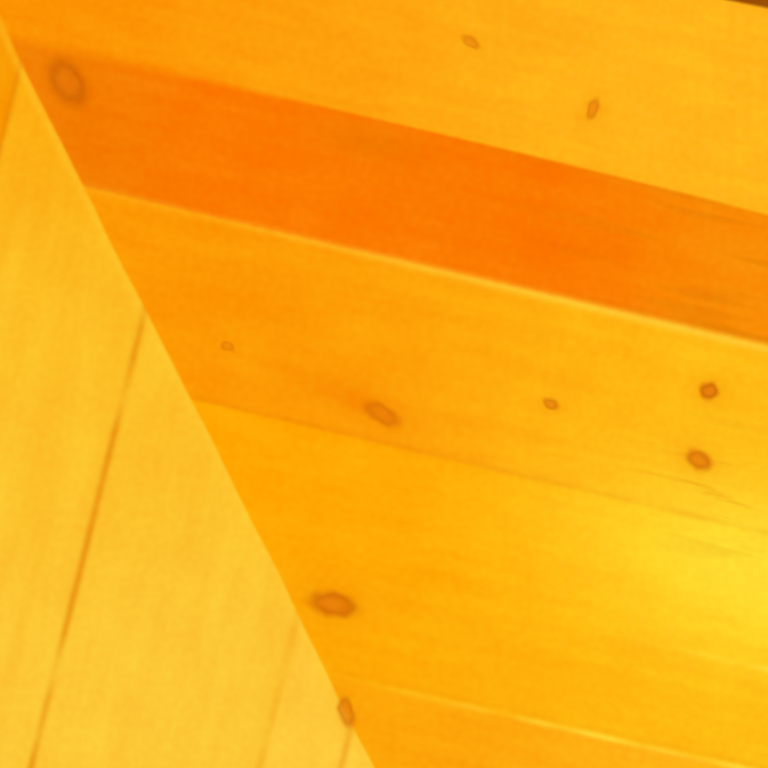
This texture is drawn by a WebGL 1 fragment shader. Its source:

```glsl
precision highp float;
uniform vec2 u_resolution;

#define SOFT 0.0034
#define PLANK_SLOPE 0.236
#define WALL_SLANT 0.25
#define GRAIN_AMOUNT 0.045
#define MOTTLE_AMOUNT 0.035
#define SPECKLE_AMOUNT 0.022
#define KNOT_COLOR vec3(0.80, 0.39, 0.02)
#define SEAM_COLOR vec3(0.88, 0.48, 0.01)
#define LIP_COLOR vec3(1.0, 0.79, 0.20)

vec2 hashGradient(vec2 cell) {
  float angle = 6.2832 * fract(sin(dot(cell, vec2(127.1, 311.7))) * 43758.5);
  return vec2(cos(angle), sin(angle));
}

float gradientNoise(vec2 p) {
  vec2 i = floor(p), f = fract(p);
  vec2 w = f * f * f * (f * (f * 6.0 - 15.0) + 10.0);
  vec2 e = vec2(1.0, 0.0);
  float low = mix(dot(hashGradient(i), f), dot(hashGradient(i + e), f - e), w.x);
  float high = mix(dot(hashGradient(i + e.yx), f - e.yx), dot(hashGradient(i + 1.0), f - 1.0), w.x);
  return mix(low, high, w.y);
}

float fbm(vec2 p) {
  float sum = 0.0, amp = 0.6;
  for (int i = 0; i < 4; i++) {
    sum += amp * gradientNoise(p);
    p = p * 2.03 + 7.3;
    amp *= 0.5;
  }
  return sum;
}

float edge(float d) { return smoothstep(-SOFT, SOFT, d); }

float line(float d, float width) { return exp(-d * d / (width * width)); }

// Soft elliptical spot, rotated by angle
float spot(vec2 p, vec2 center, vec2 radius, float angle) {
  vec2 d = p - center;
  float c = cos(angle), s = sin(angle);
  d = vec2(c * d.x + s * d.y, c * d.y - s * d.x) / radius;
  return exp(-dot(d, d));
}

// Knot with a blurred rim, a paler heart and a warm halo
vec3 knot(vec3 color, vec2 p, vec2 center, vec2 radius, float angle, float strength) {
  vec2 warped = p + 0.003 * vec2(gradientNoise(p * 70.0), gradientNoise(p * 70.0 + 9.0));
  float s = spot(warped, center, radius, angle);
  float body = smoothstep(0.12, 0.68, s);
  float heart = smoothstep(0.5, 1.0, s);
  color = mix(color, vec3(0.94, 0.52, 0.01), 0.35 * strength * spot(p, center, radius * 1.8, angle));
  return mix(color, KNOT_COLOR + vec3(0.10, 0.08, 0.02) * heart, body * strength);
}

vec3 ceilingColor(vec2 p) {
  float x = p.x, depth = 1.0 - p.y;
  float across = depth - PLANK_SLOPE * x;
  // Signed depths below the plank edges
  float beamTop = depth - (0.048 + 0.205 * x + 0.027 * x * x);
  float beamBase = across - 0.217;
  float middleJoint = across - 0.461;
  float faintJoint = across - 0.636;
  float lowJoint = depth - (0.783 + 0.225 * x);
  float wear = clamp(0.75 + 1.3 * gradientNoise(vec2(x * 16.0, across * 9.0)), 0.2, 1.0);

  vec3 c = mix(vec3(0.99, 0.575, 0.01), vec3(1.0, 0.71, 0.10), smoothstep(0.0, 0.95, x));
  vec3 beam = mix(vec3(0.95, 0.49, 0.01), vec3(0.985, 0.475, 0.0), smoothstep(0.05, 0.3, x));
  beam = mix(beam, vec3(0.98, 0.55, 0.02), smoothstep(0.7, 1.0, x));
  c = mix(c, beam, smoothstep(-1.0, 1.0, beamTop / mix(0.012, SOFT, smoothstep(0.1, 0.5, x))));
  vec3 upper = mix(vec3(0.99, 0.595, 0.01), vec3(1.0, 0.73, 0.08), smoothstep(0.25, 1.0, x));
  c = mix(c, upper, edge(beamBase));
  vec3 lower = mix(vec3(1.0, 0.655, 0.01), vec3(1.0, 0.77, 0.09), smoothstep(0.4, 1.0, x));
  c = mix(c, lower, edge(middleJoint));
  c = mix(c, vec3(0.99, 0.67, 0.03), 0.55 * smoothstep(-0.02, 0.02, faintJoint) * (1.0 - 0.5 * x));
  vec3 lowest = mix(vec3(0.99, 0.64, 0.03), vec3(1.0, 0.71, 0.09), smoothstep(0.45, 1.0, x));
  c = mix(c, lowest, edge(lowJoint));

  // Window glow on the right
  float glow = spot(p, vec2(1.0, 0.26), vec2(0.23, 0.11), -0.3);
  c = mix(c, vec3(1.0, 0.92, 0.25), 0.7 * glow);

  // Grain, stronger inside the beam
  float inBeam = edge(beamTop) * edge(-beamBase);
  float grain = fbm(vec2(x * 5.0, across * 38.0));
  c += vec3(0.1, 1.0, 0.4) * grain * GRAIN_AMOUNT;
  float streak = smoothstep(0.05, 0.45, gradientNoise(vec2(x * 6.0, across * 60.0) + 3.0));
  c = mix(c, SEAM_COLOR, 0.4 * streak * inBeam * smoothstep(0.55, 1.0, x));
  c = mix(c, SEAM_COLOR, 0.35 * spot(p, vec2(0.48, 0.815), vec2(0.07, 0.022), -0.23));
  c = mix(c, vec3(0.97, 0.51, 0.0), 0.6 * spot(p, vec2(0.455, 0.482), vec2(0.08, 0.018), -0.35));
  float veins = spot(p, vec2(0.95, 0.36), vec2(0.13, 0.08), -0.3) * smoothstep(0.05, 0.4, grain);
  c = mix(c, SEAM_COLOR, 0.4 * veins);

  // Joint shadows and lit lips
  c = mix(c, SEAM_COLOR, 0.3 * wear * line(beamTop - 0.003, 0.005) * smoothstep(0.5, 1.0, x));
  c = mix(c, SEAM_COLOR, 0.5 * wear * line(beamBase + 0.009, 0.005) * smoothstep(0.6, 1.0, x));
  c = mix(c, LIP_COLOR, mix(0.22, 0.85, smoothstep(0.15, 0.85, x)) * line(beamBase - 0.001, 0.0065));
  c = mix(c, SEAM_COLOR, 0.16 * wear * line(middleJoint + 0.003, 0.005));
  c = mix(c, vec3(1.0, 0.93, 0.32), 0.65 * wear * line(faintJoint, 0.005) * smoothstep(0.78, 1.0, x));
  c = mix(c, SEAM_COLOR, 0.12 * wear * line(lowJoint + 0.007, 0.005));
  c = mix(c, vec3(1.0, 0.84, 0.22), 0.85 * wear * smoothstep(0.42, 0.8, x) * line(lowJoint, 0.0045));
  c = mix(c, vec3(0.60, 0.30, 0.02), edge(0.2 * (x - 0.948) - depth));

  // Knots
  c = knot(c, p, vec2(0.088, 0.893), vec2(0.022, 0.034), 0.55, 0.75);
  c = knot(c, p, vec2(0.613, 0.945), vec2(0.013, 0.007), -0.6, 0.45);
  c = knot(c, p, vec2(0.772, 0.858), vec2(0.008, 0.014), -0.4, 0.5);
  c = knot(c, p, vec2(0.296, 0.549), vec2(0.009, 0.006), -0.4, 0.4);
  c = knot(c, p, vec2(0.497, 0.461), vec2(0.026, 0.012), -0.55, 0.55);
  c = knot(c, p, vec2(0.717, 0.474), vec2(0.011, 0.008), -0.3, 0.6);
  c = knot(c, p, vec2(0.923, 0.491), vec2(0.012, 0.012), 0.0, 0.85);
  c = knot(c, p, vec2(0.910, 0.401), vec2(0.018, 0.012), -0.5, 0.7);
  return knot(c, p, vec2(0.434, 0.213), vec2(0.032, 0.016), -0.2, 0.75);
}

vec3 wallColor(vec2 p) {
  float depth = 1.0 - p.y;
  float across = p.x + WALL_SLANT * depth;
  vec3 c = mix(vec3(0.99, 0.67, 0.06), vec3(0.99, 0.75, 0.15), smoothstep(0.08, 0.45, depth));
  c = mix(c, vec3(0.99, 0.78, 0.21), smoothstep(0.4, 0.95, depth));
  c = mix(vec3(0.98, 0.61, 0.02), c, edge(across - 0.048));
  c = mix(c, vec3(1.0, 0.80, 0.25), 0.6 * edge(across - 0.593));
  float grain = fbm(vec2(depth * 4.0, across * 28.0) + 5.0);
  c += vec3(0.1, 0.9, 0.8) * grain * GRAIN_AMOUNT * 1.2;
  // Board joints
  float wear = clamp(0.75 + 1.2 * gradientNoise(vec2(depth * 14.0, 4.5)), 0.2, 1.0);
  c = mix(c, SEAM_COLOR, 0.4 * line(across - 0.048, 0.005));
  c = mix(c, SEAM_COLOR, 0.55 * wear * line(across - 0.290, 0.0055));
  c = mix(c, SEAM_COLOR, 0.18 * wear * line(across - 0.588, 0.006));
  return mix(c, SEAM_COLOR, 0.3 * line(across - 0.694, 0.005));
}

void main() {
  vec2 p = gl_FragCoord.xy / u_resolution;
  float corner = p.x - (0.5 * (1.0 - p.y) - 0.012) + 0.004 * gradientNoise(vec2(p.y * 12.0, 2.5));
  vec3 color = mix(wallColor(p), ceilingColor(p), edge(corner));
  color = mix(color, LIP_COLOR, 0.35 * line(corner + 0.006, 0.006));
  color = knot(color, p, vec2(0.451, 0.073), vec2(0.010, 0.020), 0.25, 0.6);
  color += vec3(0.1, 1.0, 0.5) * (fbm(p * 14.0) * MOTTLE_AMOUNT + gradientNoise(p * 95.0) * SPECKLE_AMOUNT);
  gl_FragColor = vec4(clamp(color, 0.0, 1.0), 1.0);
}
```
